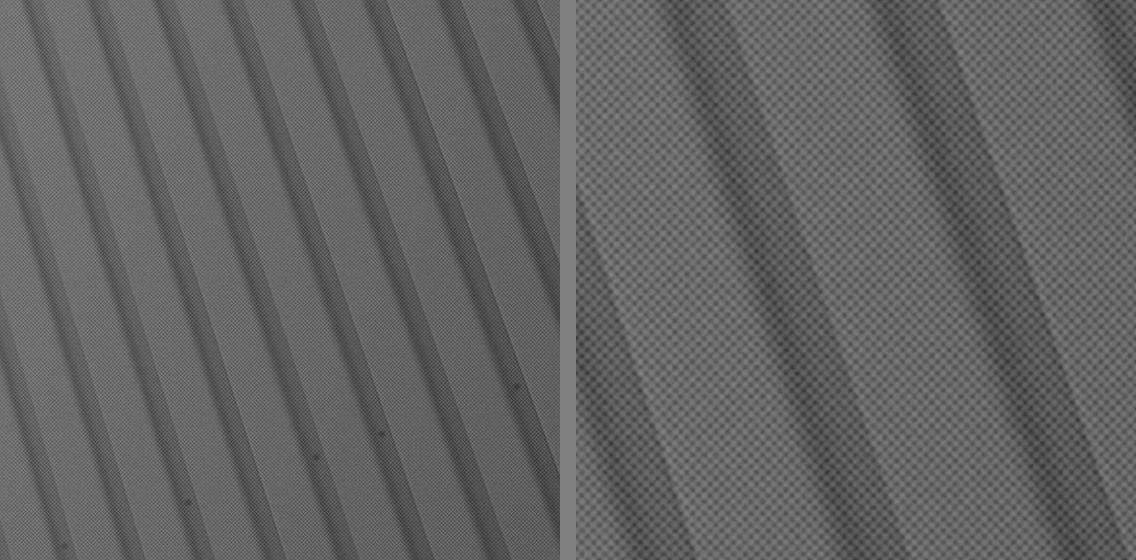
Left, the full canvas; right, a detail of the centre.
This texture is drawn by a WebGL 1 fragment shader. Its source:

```glsl
precision highp float;
// Ribbed grey sheet metal seen at a slant: a projective rib coordinate gives
// slanted grooves that widen to the right, each with a soft shadow and a crisp
// lip. A row of rivets crosses them, and a fine staggered dot mesh covers all.

uniform vec2 u_resolution;

float hash(vec2 p) {
    vec3 q = fract(vec3(p.xyx) * 0.1031);
    q += dot(q, q.yzx + 33.33);
    return fract((q.x + q.y) * q.z);
}

// Rib number at a point; whole values lie on the darkest line of a groove.
float ribCoordinate(vec2 p) {
    float across = p.x - 0.0456 - 0.306 * p.y;
    return across / (0.1146 + 0.0104 * p.y + 0.0122 * across);
}

// Narrow bell around zero.
float bell(float x, float width) {
    return exp(-x * x / (width * width));
}

// Staggered dark dots with lighter gaps, 144 columns across.
float dotMesh(vec2 uv) {
    vec2 wave = cos(6.28319 * uv * 144.0);
    float dots = wave.x * wave.y;
    return 0.004 - 0.076 * dots - 0.016 * dots * dots;
}

void main() {
    vec2 uv = gl_FragCoord.xy / u_resolution;
    vec2 p = vec2(uv.x, 1.0 - uv.y);
    float pixel = 1.0 / min(u_resolution.x, u_resolution.y);

    // Position within the rib, from -0.3 to 0.7
    float rib = ribCoordinate(p);
    float index = floor(rib + 0.3);
    float f = rib - index;

    // Light falls off towards the lower right
    float tone = 0.456 - 0.064 * p.x - 0.028 * p.y;

    // Groove floor: soft left side, right lip sharper away from the upper left
    float sharpness = smoothstep(0.0, 0.8, p.x + 0.4 * p.y);
    float soft = max(mix(0.05, 0.012, sharpness), 6.0 * pixel);
    float groove = smoothstep(-0.14, 0.01, f)
                 * (1.0 - smoothstep(0.26 - soft, 0.26 + soft, f));
    tone *= 1.0 - mix(0.10, 0.15, p.x) * groove;
    tone *= 1.0 - 0.125 * bell(f - 0.015, 0.075);

    // Thin dark and bright lines of the lip, varying from rib to rib
    float lip = sharpness * mix(0.3, 1.0, hash(vec2(index + 20.0, 7.0)));
    tone -= 0.04 * lip * bell(f - 0.25, 0.014);
    tone += 0.03 * lip * bell(f - 0.285, 0.014);

    // Rivets along a slanted row, absent from some ribs
    vec2 rivet = vec2((f - 0.13) * 0.126, p.y - 1.016 + 0.353 * p.x);
    float present = step(mod(5.0 * index + 2.0, 8.0), 4.5);
    tone -= 0.085 * present * (1.0 - smoothstep(0.002, 0.0095, length(rivet)));

    // Mesh and fine grain
    tone += dotMesh(uv);
    tone += 0.036 * (hash(floor(uv * 512.0)) - 0.5);

    gl_FragColor = vec4(vec3(tone), 1.0);
}
```
